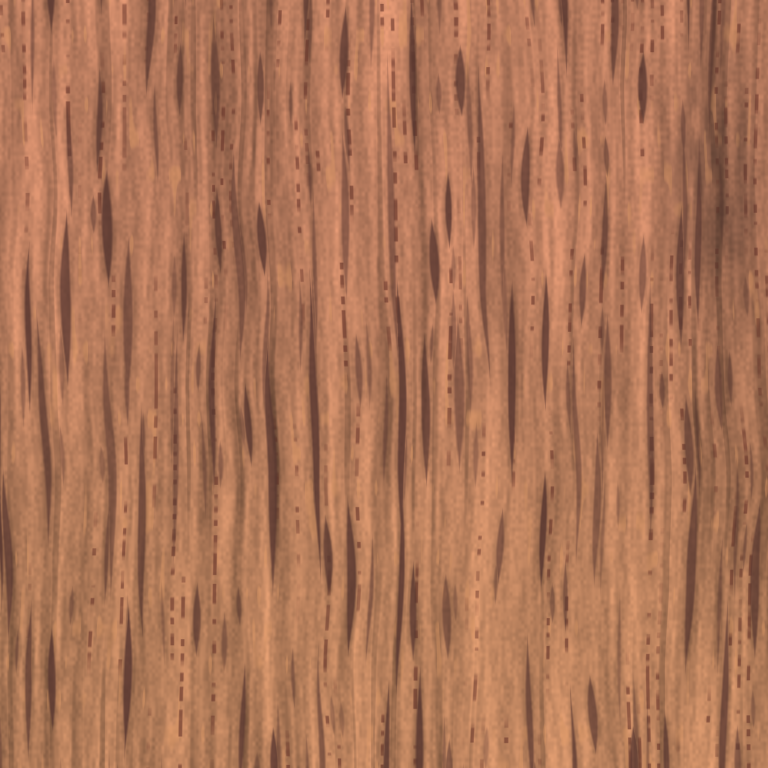
Reproduce this texture procedurally as a three.js fragment shader.

```glsl
// Oak board with vertical fibres, dark spindle-shaped ray flecks and reddish pores.
varying vec2 vUv;

float hash(vec2 p) {
  return fract(sin(dot(p, vec2(127.1, 311.7))) * 43758.5453);
}

float noise(vec2 p) {
  vec2 cell = floor(p);
  vec2 f = fract(p);
  f = f * f * (3.0 - 2.0 * f);
  float low = mix(hash(cell), hash(cell + vec2(1.0, 0.0)), f.x);
  float high = mix(hash(cell + vec2(0.0, 1.0)), hash(cell + vec2(1.0, 1.0)), f.x);
  return mix(low, high, f.y);
}

// Noise centred on zero
float streak(vec2 p) {
  return noise(p) - 0.5;
}

// Bend the fibres sideways, broadly and then around small features
vec2 bendGrain(vec2 p) {
  p.x += 0.022 * streak(p * vec2(5.0, 2.5) + 3.0);
  p.x += 0.010 * streak(p * vec2(16.0, 8.0) + 17.0);
  return p;
}

// Tapered flecks, one per jittered cell; x is the dark core, y the soft halo
vec2 rayFlecks(vec2 p, vec2 grid, float halfWidth, float density, float seed) {
  vec2 cover = vec2(0.0);
  float baseColumn = floor(p.x * grid.x);
  for (int i = -1; i <= 1; i++) {
    float column = baseColumn + float(i);
    float shift = hash(vec2(column, seed)) * 7.0;
    float baseRow = floor(p.y * grid.y + shift);
    for (int j = -1; j <= 1; j++) {
      vec2 id = vec2(column, baseRow + float(j));
      vec2 key = id + seed;
      float present = step(hash(key + 5.3), density);
      vec2 jitter = vec2(hash(key + 11.7), hash(key + 23.1)) - 0.5;
      vec2 centre = (id + 0.5 + jitter * vec2(0.8, 0.5) - vec2(0.0, shift)) / grid;
      float size = hash(key + 37.9);
      float halfLength = mix(0.2, 0.9, size * size) / grid.y;
      vec2 d = p - centre;
      d.x -= d.y * 0.05 * (hash(key + 41.3) - 0.6);
      float t = d.y / halfLength;
      float width = halfWidth * mix(0.7, 1.25, hash(key + 53.7)) * (1.0 - t * t);
      float side = abs(d.x) - width;
      float strength = present * mix(0.55, 1.0, hash(key + 61.1));
      float core = 1.0 - smoothstep(-0.0022, 0.0016, side);
      float halo = (1.0 - smoothstep(0.0, 0.007, side)) * (1.0 - smoothstep(0.8, 1.2, abs(t)));
      cover = max(cover, strength * vec2(core, halo));
    }
  }
  return cover;
}

// Broken vertical chains of tiny pores, denser on the right
float poreChains(vec2 p) {
  float column = floor(p.x * 75.0);
  float across = abs(fract(p.x * 75.0) - 0.5);
  float line = 1.0 - smoothstep(0.08, 0.26, across);
  float chain = smoothstep(0.66, 0.8, noise(vec2(column * 7.3, p.y * 5.0)) + 0.12 * smoothstep(0.6, 1.0, p.x));
  float dots = smoothstep(0.45, 0.7, noise(vec2(column * 3.7, p.y * 110.0)));
  return line * chain * dots;
}

void main() {
  vec2 p = bendGrain(vUv);

  // Fibre tone, from wide bands to fine grain
  float tone = 1.0;
  tone += 0.10 * streak(vUv * vec2(4.0, 2.0) + 9.0);
  tone += 0.16 * streak(p * vec2(24.0, 1.6));
  tone += 0.20 * streak(p * vec2(70.0, 3.0) + 31.0);
  tone += 0.20 * streak(p * vec2(150.0, 6.0) + 57.0);
  tone += 0.12 * streak(p * vec2(240.0, 40.0) + 71.0);
  tone += 0.11 * streak(vUv * vec2(260.0, 190.0) + 83.0);
  tone -= 0.08 * smoothstep(0.75, 1.0, vUv.x);

  // Golden below, pinker above
  vec3 golden = vec3(0.74, 0.515, 0.37);
  vec3 pink = vec3(0.725, 0.485, 0.37);
  vec3 color = mix(golden, pink, smoothstep(0.1, 0.8, vUv.y)) * tone;

  // Thin dark growth lines
  float lines = smoothstep(0.68, 0.9, noise(p * vec2(105.0, 2.2) + 19.0));
  color *= 1.0 - 0.16 * lines;

  // Short bright fibres
  float glint = smoothstep(0.8, 0.95, noise(p * vec2(130.0, 22.0) + 43.0));
  color = mix(color, vec3(0.87, 0.60, 0.40), 0.45 * glint);

  // Reddish pores
  color = mix(color, vec3(0.40, 0.20, 0.16), 0.6 * poreChains(p));

  // Grey smudge near the upper right
  vec2 fromSmudge = (vUv - vec2(0.93, 0.77)) / vec2(0.05, 0.14);
  float smudge = exp(-dot(fromSmudge, fromSmudge)) * noise(p * vec2(80.0, 25.0));
  color = mix(color, vec3(0.30, 0.21, 0.18), 0.6 * smudge);

  // Large dark flecks and fainter small ones
  vec2 large = rayFlecks(p, vec2(21.0, 4.5), 0.0052, 0.78, 2.0);
  vec2 small = rayFlecks(p, vec2(30.0, 9.0), 0.0032, 0.35, 90.0);
  vec2 flecks = max(large, 0.65 * small);
  color *= 1.0 - 0.13 * flecks.y;
  vec3 fleckColor = vec3(0.36, 0.225, 0.195) * (0.7 + 0.3 * tone);
  color = mix(color, fleckColor, 0.9 * flecks.x);

  gl_FragColor = vec4(color, 1.0);
}
```
